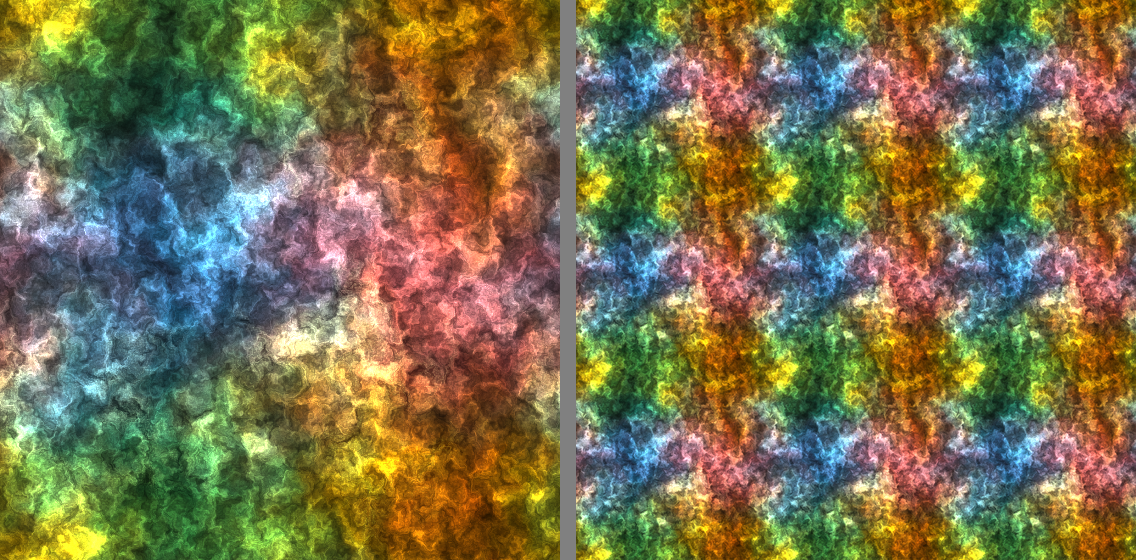
Left, the tile; right, the same tile 3 across and 3 down.
Reproduce this texture procedurally as a Shadertoy shader.

```glsl
const float TAU = 6.28319;
const vec2 CLOUD_REPEATS = vec2(5.0, 4.0);
const vec2 VEIN_REPEATS = vec2(4.0, 3.0);
const vec2 FIBRE_REPEATS = vec2(26.0, 22.0);
const float PIT_REPEATS = 9.0;
const float TUFT_REPEATS = 34.0;
const float GRAIN_REPEATS = 230.0;
const float WARP = 0.075;
const float CURL = 0.014;
const float WARM_CENTRE = 0.79;
const float VIOLET_CENTRE = 0.53;
const float CONTRAST = 1.15;
const vec3 MID_COLOUR = vec3(0.40, 0.365, 0.24);
const vec3 WARM_SHIFT = vec3(0.21, -0.045, -0.125);
const vec3 VIOLET_SHIFT = vec3(-0.005, -0.035, 0.175);
const vec3 GLOW_COLOUR = vec3(0.27, 0.36, 0.09);

float hash(vec2 cell, float seed) {
    vec3 p = fract(vec3(cell.xyx + seed * 17.3) * vec3(0.1031, 0.1030, 0.0973));
    p += dot(p, p.yzx + 33.33);
    return fract((p.x + p.y) * p.z);
}

float cornerSlope(vec2 cell, vec2 offset, vec2 period, float seed) {
    float angle = TAU * hash(mod(cell, period), seed);
    return dot(vec2(cos(angle), sin(angle)), offset);
}

// Gradient noise that wraps after a whole number of cells
float noise(vec2 p, vec2 period, float seed) {
    vec2 cell = floor(p), f = p - cell;
    vec2 s = f * f * f * (f * (f * 6.0 - 15.0) + 10.0);
    vec2 e = vec2(1.0, 0.0);
    float low = mix(cornerSlope(cell, f, period, seed),
                    cornerSlope(cell + e.xy, f - e.xy, period, seed), s.x);
    float high = mix(cornerSlope(cell + e.yx, f - e.yx, period, seed),
                     cornerSlope(cell + e.xx, f - e.xx, period, seed), s.x);
    return mix(low, high, s.y);
}

float fbm(vec2 uv, vec2 repeats, int octaves, float gain, float seed) {
    float sum = 0.0, amplitude = 1.0;
    for (int i = 0; i < octaves; i++) {
        float layer = seed + float(i);
        sum += amplitude * noise(uv * repeats + layer * 0.37, repeats, layer);
        repeats *= 2.0;
        amplitude *= gain;
    }
    return sum;
}

// Distance to the nearest scattered point, wrapped
float cellular(vec2 uv, float repeats, float seed) {
    vec2 p = uv * repeats, cell = floor(p);
    float nearest = 2.0;
    for (int y = -1; y <= 1; y++)
    for (int x = -1; x <= 1; x++) {
        vec2 c = cell + vec2(x, y), id = mod(c, repeats);
        vec2 point = c + vec2(hash(id, seed), hash(id, seed + 5.0));
        nearest = min(nearest, length(point - p));
    }
    return nearest;
}

// Broad hue drift: teal to orange across, olive to violet upwards
vec3 zoneColour(vec2 uv, vec2 drift) {
    vec2 z = uv + drift;
    float warm = cos(TAU * (z.x - WARM_CENTRE));
    float violet = cos(TAU * (z.y - VIOLET_CENTRE));
    return MID_COLOUR + warm * WARM_SHIFT + violet * VIOLET_SHIFT;
}

void mainImage(out vec4 fragColor, in vec2 fragCoord) {
    vec2 uv = fragCoord / iResolution.xy;

    // Large swirls, then small ragged curls
    vec2 swirl = vec2(fbm(uv, vec2(4.0), 4, 0.5, 1.0), fbm(uv, vec2(4.0), 4, 0.5, 11.0));
    vec2 curl = vec2(fbm(uv, vec2(20.0), 4, 0.6, 21.0), fbm(uv, vec2(20.0), 4, 0.6, 31.0));
    vec2 q = uv + WARP * swirl + CURL * curl;

    // Clouds, pits, tufts and fibres
    float clouds = fbm(q, CLOUD_REPEATS, 6, 0.62, 41.0);
    float fibres = fbm(uv + 2.0 * CURL * curl, FIBRE_REPEATS, 4, 0.75, 51.0);
    float pits = cellular(q, PIT_REPEATS, 61.0) - 0.42;
    float tufts = cellular(uv + 1.5 * CURL * curl, TUFT_REPEATS, 71.0) - 0.42;
    float tone = 0.75 * clouds + 0.55 * fibres + 0.55 * pits + 0.3 * tufts;

    // Ragged bright veins with a dusty edge
    float ridge = 1.0 - abs(fbm(q, VEIN_REPEATS, 6, 0.55, 81.0));
    float patches = smoothstep(-0.25, 0.4, fbm(uv, vec2(3.0), 3, 0.5, 91.0));
    float veins = pow(max(ridge, 0.0), 7.0) * patches;
    float glow = veins * clamp(0.75 + 0.9 * fibres + 0.5 * clouds, 0.0, 1.5);

    // Fine pale and dark grain
    float speck = smoothstep(0.42, 0.12, cellular(uv, GRAIN_REPEATS, 101.0));
    float dust = speck * smoothstep(-0.1, 0.7, veins + 0.6 * tone);
    float grit = hash(mod(floor(uv * 2.0 * GRAIN_REPEATS), 2.0 * GRAIN_REPEATS), 111.0) - 0.5;

    // Colour, tone and highlights
    vec3 base = zoneColour(uv, 0.16 * swirl + 0.03 * curl);
    base += 0.09 * fbm(q, vec2(7.0), 4, 0.6, 121.0) * vec3(1.0, -0.5, -0.6);
    base = max(base, vec3(0.015));
    vec3 highlight = GLOW_COLOUR + 0.55 * vec3(0.3, 0.1, 1.0) * base.b;
    vec3 colour = base * exp(CONTRAST * tone + 0.16 * grit);
    colour += highlight * (0.85 * glow + 0.3 * dust + 0.2 * max(tone, 0.0));
    fragColor = vec4(clamp(colour, 0.0, 1.0), 1.0);
}
```
